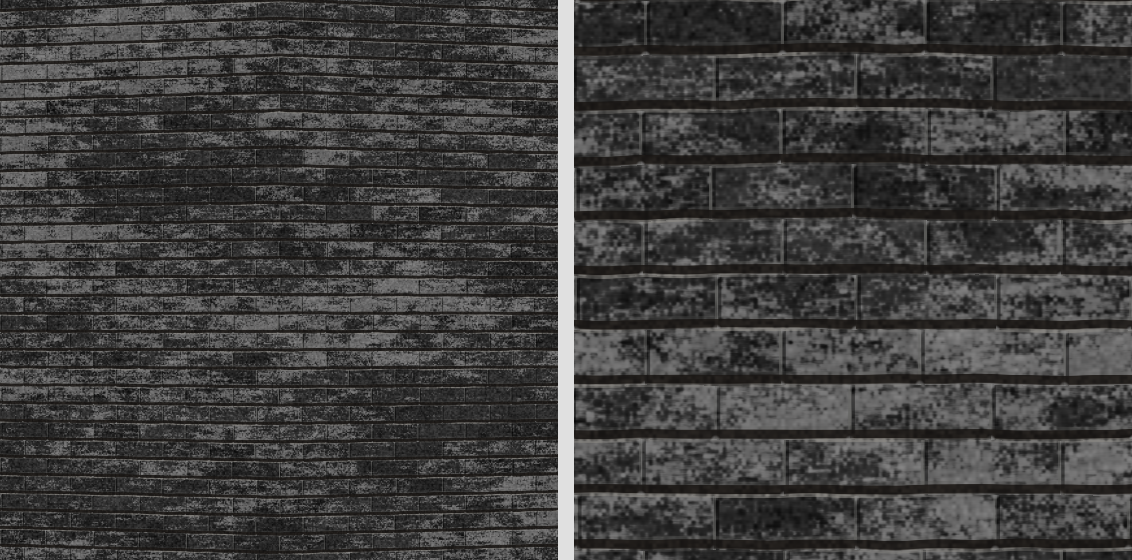
Left, the full canvas; right, a detail of the centre.
Write a WebGL 2 fragment shader that draws this texture.

```glsl
#version 300 es
precision highp float;
uniform vec2 u_resolution;
out vec4 outColor;

float hash(vec2 p) {
  vec3 q = fract(vec3(p.xyx) * vec3(0.1031, 0.1030, 0.0973));
  q += dot(q, q.yzx + 33.33);
  return fract((q.x + q.y) * q.z);
}

float noise(vec2 p) {
  vec2 i = floor(p), f = fract(p);
  f = f * f * (3.0 - 2.0 * f);
  return mix(mix(hash(i), hash(i + vec2(1, 0)), f.x),
             mix(hash(i + vec2(0, 1)), hash(i + vec2(1, 1)), f.x), f.y);
}

float fbm(vec2 p) {
  float sum = 0.0, amp = 0.5;
  for (int i = 0; i < 5; i++) {
    sum += amp * noise(p);
    p = p * 2.03 + 17.3;
    amp *= 0.58;
  }
  return sum / 1.11;
}

// Soft line of a given half width around zero distance
float line(float d, float halfWidth, float aa) {
  return 1.0 - smoothstep(halfWidth - aa * 0.5, halfWidth + aa * 0.5, abs(d));
}

void main() {
  vec2 uv = gl_FragCoord.xy / u_resolution;
  float side = abs(uv.x - 0.5) * 2.0;

  // Courses fan out from a vertical fold in the middle
  float y = uv.y + 0.034 * side * (uv.y - 0.42);
  y += 0.0014 * (noise(vec2(uv.x * 40.0, uv.y * 30.0)) - 0.5);
  float v = y * 30.4 - 0.3;
  float row = floor(v), fv = v - row;
  float u = uv.x * 12.0 + 0.5 * mod(row, 2.0);
  u += 0.05 * (hash(vec2(floor(u + 0.5), row + 60.0)) - 0.5);
  float col = floor(u);
  float du = u - floor(u + 0.5);
  float dv = fv - floor(fv + 0.5);
  vec2 aa = vec2(12.0, 30.4) / u_resolution;
  vec2 brick = vec2(col, row + 40.0);

  // Weathering: broad bands, streaks, and a fine grain
  float broad = fbm(uv * vec2(4.0, 9.0) + 3.0);
  float patches = fbm(uv * vec2(38.0, 75.0) + hash(brick) * 50.0);
  float streaks = fbm(uv * vec2(30.0, 260.0) + 9.0);
  float grain = noise(uv * 430.0);
  float wear = 0.55 * patches + 0.25 * streaks + 0.2 * grain;
  wear += 0.55 * (broad - 0.5) + 0.13 * (hash(brick + 7.0) - 0.5);
  wear += 0.05 * (side - 0.5);
  float chalk = smoothstep(0.42, 0.68, wear);

  float tone = 0.165 + 0.055 * (hash(brick + 23.0) - 0.5);
  tone += 0.24 * chalk + 0.10 * (grain - 0.5) + 0.10 * (streaks - 0.5);
  tone += 0.09 * (noise(uv * 240.0 + 31.0) - 0.5);
  vec3 color = tone * vec3(1.0, 0.995, 0.995);

  // Vertical joints: a pale edge beside a thin shadow
  float edgeWear = noise(uv * vec2(60.0, 110.0) + 5.0);
  color *= 1.0 - 0.45 * line(du - 0.022, 0.013, aa.x);
  color = mix(color, vec3(0.40, 0.40, 0.39),
              line(du, 0.012, aa.x) * mix(0.65, 0.25, side) * (0.4 + edgeWear));

  // Bed joints: worn lower brick edge, brown recess, pale ledge
  color = mix(color, vec3(0.33, 0.33, 0.32), line(fv - 0.22, 0.03, aa.y) * 0.45 * edgeWear);
  float recess = line(fv - 0.105, 0.085, aa.y);
  vec3 mortar = mix(vec3(0.085, 0.075, 0.07), vec3(0.17, 0.15, 0.13), 0.6 * grain);
  color = mix(color, mortar, recess * 0.92);
  float ledge = smoothstep(0.3, 0.75, noise(vec2(uv.x * 18.0, floor(v + 0.5) * 3.7)));
  color = mix(color, vec3(0.54, 0.53, 0.51),
              line(dv, 0.035, aa.y) * (0.2 + 0.65 * ledge) * (0.5 + 0.5 * grain));

  // Mortar crumbs where the joints meet
  float crumb = 1.0 - smoothstep(0.04, 0.10, length(vec2(du * 2.5, dv)));
  color = mix(color, vec3(0.55), crumb * 0.7 * hash(brick + 71.0));

  outColor = vec4(clamp(color, 0.0, 1.0), 1.0);
}
```
